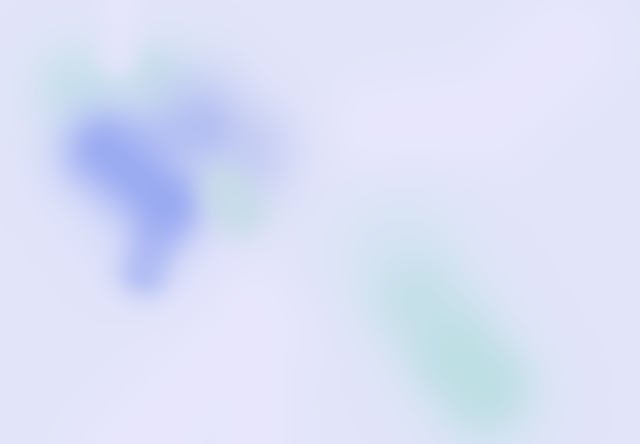
Reproduce this background procedurally as a WebGL 2 fragment shader.

```glsl
#version 300 es
precision highp float;
// Pale lavender backdrop with blurred blue, periwinkle and mint clouds.
// Each cloud is a soft falloff around a line segment, blended in
// back-to-front order over the base colour.

uniform vec2 u_resolution;
out vec4 outColor;

// Distance from p to the segment a-b.
float segmentDistance(vec2 p, vec2 a, vec2 b) {
    vec2 ab = b - a;
    float t = clamp(dot(p - a, ab) / dot(ab, ab), 0.0, 1.0);
    return length(p - a - ab * t);
}

// Smooth cloud, 1 on the segment and fading out beyond the radius.
float cloud(vec2 p, vec2 a, vec2 b, float radius) {
    return exp(-pow(segmentDistance(p, a, b) / radius, 2.3));
}

void main() {
    // Height is one unit; the width keeps the composition's proportions.
    vec2 p = gl_FragCoord.xy / u_resolution * vec2(1.438, 1.0);

    vec3 lavender = vec3(0.906, 0.902, 0.992);
    vec3 paleMint = vec3(0.82, 0.89, 0.945);
    vec3 mint = vec3(0.73, 0.87, 0.885);
    vec3 periwinkle = vec3(0.75, 0.785, 0.95);
    vec3 blue = vec3(0.60, 0.665, 0.945);
    vec3 color = vec3(0.885, 0.895, 0.975);

    // Faint lavender bands in the upper right and lower left.
    float upperBand = max(cloud(p, vec2(0.86, 0.71), vec2(1.10, 0.74), 0.13),
                          cloud(p, vec2(1.10, 0.74), vec2(1.27, 0.90), 0.13));
    float lowerBand = max(cloud(p, vec2(0.30, -0.03), vec2(0.56, 0.25), 0.15),
                          cloud(p, vec2(0.56, 0.00), vec2(0.56, 0.30), 0.12));
    color = mix(color, lavender, max(upperBand, lowerBand));

    // Mint ellipse in the lower right: wide halo, then core.
    color = mix(color, paleMint, 0.75 * cloud(p, vec2(0.90, 0.42), vec2(1.09, 0.10), 0.155));
    color = mix(color, mint, 0.60 * cloud(p, vec2(0.94, 0.32), vec2(1.08, 0.14), 0.105));
    color = mix(color, mint, 0.65 * cloud(p, vec2(1.03, 0.19), vec2(1.09, 0.13), 0.09));

    // Mint haze in the upper left, parted by a light notch.
    color = mix(color, paleMint, 0.75 * cloud(p, vec2(0.18, 0.80), vec2(0.36, 0.80), 0.13));
    color = mix(color, mint, 0.45 * cloud(p, vec2(0.17, 0.80), vec2(0.20, 0.79), 0.08));
    color = mix(color, mint, 0.50 * cloud(p, vec2(0.34, 0.83), vec2(0.36, 0.80), 0.065));
    color = mix(color, lavender, 0.75 * cloud(p, vec2(0.268, 0.99), vec2(0.268, 0.87), 0.05));

    // Periwinkle cloud to the right of the blue one.
    color = mix(color, periwinkle, 0.85 * cloud(p, vec2(0.45, 0.73), vec2(0.54, 0.66), 0.125));

    // Blue cloud with a pale halo and a tail hanging below it.
    color = mix(color, vec3(0.80, 0.83, 0.985), 0.60 * cloud(p, vec2(0.23, 0.63), vec2(0.34, 0.49), 0.14));
    color = mix(color, blue, 0.35 * cloud(p, vec2(0.33, 0.68), vec2(0.45, 0.71), 0.07));
    color = mix(color, blue, 0.60 * cloud(p, vec2(0.37, 0.53), vec2(0.325, 0.39), 0.06));
    color = mix(color, blue, 0.95 * cloud(p, vec2(0.235, 0.66), vec2(0.37, 0.55), 0.092));

    // Small mint spot at the lower edge of the periwinkle.
    color = mix(color, vec3(0.78, 0.865, 0.905), 0.85 * cloud(p, vec2(0.51, 0.57), vec2(0.54, 0.525), 0.065));

    outColor = vec4(color, 1.0);
}
```
